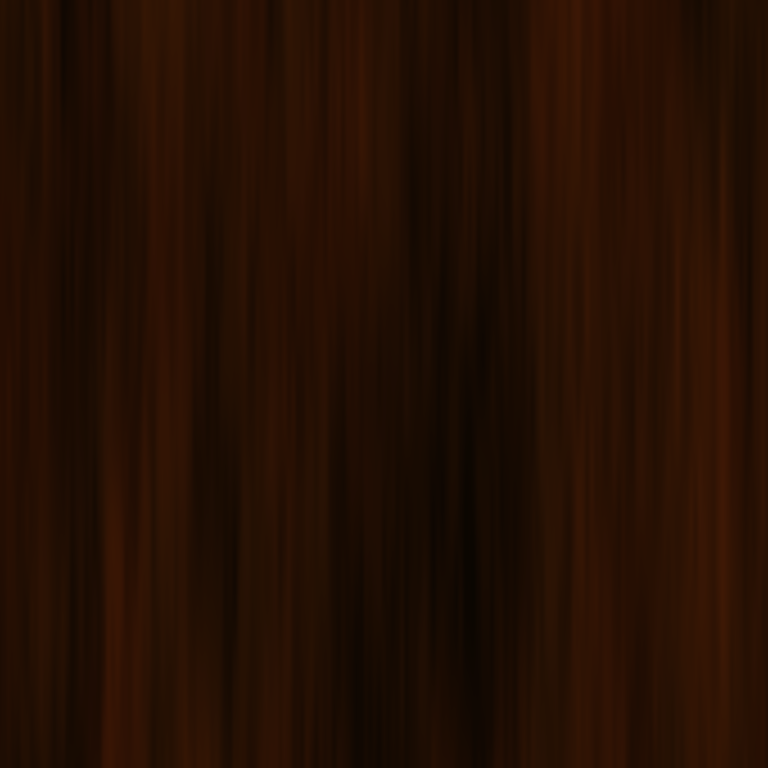
Give the GLSL for this texture, as a Shadertoy shader.

```glsl
const vec3 DARK_WOOD  = vec3(0.032, 0.019, 0.004);
const vec3 LIGHT_WOOD = vec3(0.262, 0.102, 0.021);
const vec3 RED_SHIFT  = vec3(0.012, -0.010, -0.002);

// Columns across the canvas, and lengthwise variations down it
const vec2 BAND_SCALE   = vec2(11.0, 1.4);
const vec2 STREAK_SCALE = vec2(34.0, 2.2);
const vec2 GRAIN_SCALE  = vec2(85.0, 3.5);
const vec2 FIBER_SCALE  = vec2(170.0, 7.0);

const float BAND_WEIGHT   = 0.50;
const float STREAK_WEIGHT = 0.32;
const float GRAIN_WEIGHT  = 0.25;
const float FIBER_WEIGHT  = 0.17;

const float WAVER_AMOUNT = 0.006;
const float MEAN_TONE    = 0.49;

float hash(vec2 p) {
    return fract(sin(dot(p, vec2(127.1, 311.7))) * 43758.5453);
}

// Smooth noise along one column, shifted so columns do not line up
float columnNoise(float column, float y, float seed) {
    y += 17.0 * hash(vec2(column, seed + 0.5));
    float cell = floor(y);
    float t = smoothstep(0.0, 1.0, fract(y));
    float below = hash(vec2(column + seed, cell));
    float above = hash(vec2(column + seed, cell + 1.0));
    return mix(below, above, t);
}

// Streaky noise centred on zero
float streaks(vec2 uv, vec2 scale, float seed) {
    vec2 p = uv * scale;
    float column = floor(p.x);
    float t = smoothstep(0.0, 1.0, fract(p.x));
    float left = columnNoise(column, p.y, seed);
    float right = columnNoise(column + 1.0, p.y, seed);
    return mix(left, right, t) - 0.5;
}

void mainImage(out vec4 fragColor, in vec2 fragCoord) {
    vec2 uv = fragCoord / iResolution.xy;

    // Slight bending of the broad bands
    vec2 bent = uv;
    bent.x += WAVER_AMOUNT * streaks(uv, vec2(4.0, 3.0), 71.0);

    // Layers from broad bands down to thin fibers
    float tone = MEAN_TONE;
    tone += BAND_WEIGHT * streaks(bent, BAND_SCALE, 13.0);
    tone += STREAK_WEIGHT * streaks(bent, STREAK_SCALE, 29.0);
    tone += GRAIN_WEIGHT * streaks(uv, GRAIN_SCALE, 43.0);
    tone += FIBER_WEIGHT * streaks(uv, FIBER_SCALE, 57.0);

    // Wood colour, drifting between red and amber
    vec3 color = mix(DARK_WOOD, LIGHT_WOOD, clamp(tone, 0.0, 1.0));
    float redness = streaks(uv, vec2(24.0, 2.5), 91.0);
    color += RED_SHIFT * redness * smoothstep(0.1, 0.6, tone);

    fragColor = vec4(max(color, 0.0), 1.0);
}
```
